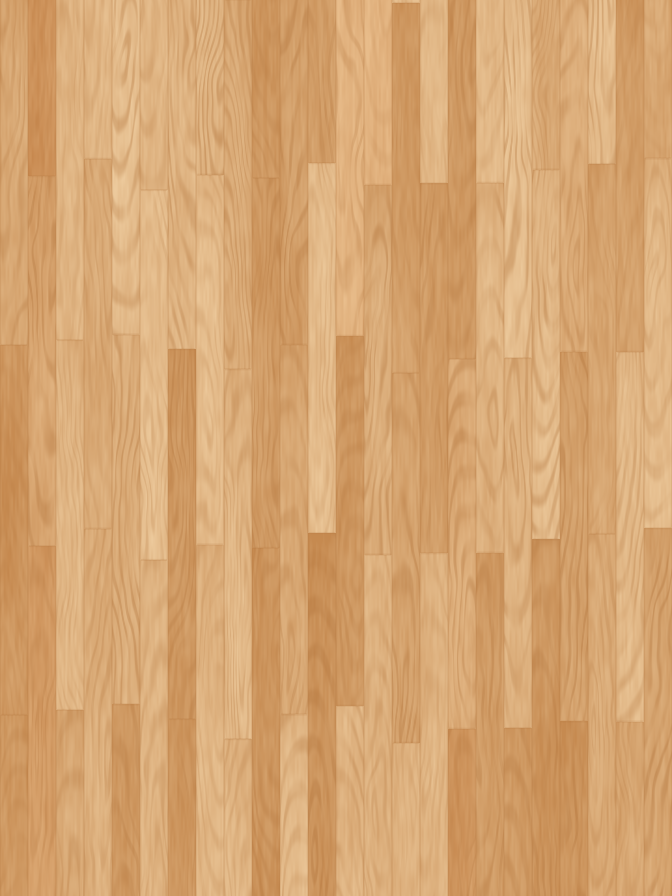
Give the GLSL for this texture, as a Shadertoy shader.

```glsl
// Strip parquet: 24 columns of staggered upright planks with cathedral wood grain.

const float COLUMNS = 24.0;
const float PLANK_LENGTH = 0.4128;   // share of the canvas height
const float PLANK_ASPECT = 13.2;     // length over width
const float JOINT_JITTER = 0.044;
const vec3 DARK_WOOD  = vec3(0.785, 0.555, 0.33);
const vec3 LIGHT_WOOD = vec3(0.925, 0.785, 0.605);
const vec3 GRAIN_TINT = vec3(0.70, 0.46, 0.24);

float hash(vec2 p) {
    vec3 q = fract(vec3(p.xyx) * 0.1031);
    q += dot(q, q.yzx + 33.33);
    return fract((q.x + q.y) * q.z);
}

float noise(vec2 p) {
    vec2 cell = floor(p), f = fract(p);
    f = f * f * (3.0 - 2.0 * f);
    float low  = mix(hash(cell), hash(cell + vec2(1, 0)), f.x);
    float high = mix(hash(cell + vec2(0, 1)), hash(cell + vec2(1, 1)), f.x);
    return mix(low, high, f.y);
}

// Random value of one plank; salt selects an independent property.
float plankRandom(vec2 id, float salt) {
    return hash(id * vec2(3.0, 7.0) + salt * 17.3 + 40.0);
}

// Growth rings cut at a shallow angle: long pointed arches or slanted lines.
float grainLines(vec2 p, vec2 id, float pixel) {
    float center = (plankRandom(id, 1.0) - 0.5) * 1.5;
    float apex = plankRandom(id, 2.0) * PLANK_ASPECT;
    float slope = mix(0.07, 0.16, plankRandom(id, 3.0));
    float lean = (plankRandom(id, 4.0) - 0.5) * 0.08;
    float density = mix(3.5, 6.0, plankRandom(id, 5.0));
    vec2 seed = id * 19.7 + 50.0;

    float bend = (noise(vec2(p.x * 1.2, p.y * 0.35) + seed) - 0.5) * 0.65
               + (noise(vec2(p.x * 3.0, p.y * 1.1) + seed) - 0.5) * 0.12;
    float across = p.x - center + lean * (p.y - apex) + bend;
    float depth = slope * (p.y - apex);
    float ring = length(vec2(across, depth)) * density;

    float lineDist = abs(fract(ring) - 0.5);
    float soft = density * pixel;
    float halfWidth = 0.06 + 0.10 * noise(vec2(p.x * 2.0, p.y * 0.8) + seed);
    float line = 1.0 - smoothstep(halfWidth - soft * 0.5, halfWidth + soft, lineDist);
    float broken = smoothstep(0.15, 0.65, noise(vec2(p.x * 2.5, p.y * 0.6) + seed + 9.0));
    // Soft shading builds up towards one side of each ring.
    return line * mix(0.35, 1.0, broken) + 0.25 * fract(ring + 0.5) * smoothstep(0.0, 0.2, lineDist);
}

// Fine vertical fibres, centred on zero.
float fibres(vec2 p, vec2 id) {
    vec2 seed = id * 31.0 + 80.0;
    float fine = noise(p * vec2(15.0, 1.6) + seed);
    float coarse = noise(p * vec2(6.0, 0.5) + seed + 13.0);
    return (fine - 0.5) * 0.6 + (coarse - 0.5) * 0.4;
}

void mainImage(out vec4 fragColor, in vec2 fragCoord) {
    vec2 uv = fragCoord / iResolution.xy;
    float pixel = COLUMNS / iResolution.x;   // pixel size in plank widths

    // Plank layout: odd columns sit half a plank away, each joint slightly shifted.
    float column = floor(uv.x * COLUMNS);
    float stagger = mix(0.395, 0.197, mod(column, 2.0));
    stagger += (hash(vec2(column, 5.0)) - 0.5) * JOINT_JITTER;
    float along = (1.0 - uv.y - stagger) / PLANK_LENGTH;
    vec2 id = vec2(column, floor(along) + 3.0);
    vec2 p = vec2(fract(uv.x * COLUMNS) - 0.5, fract(along) * PLANK_ASPECT);

    // Base tone with slow drift and a darker upper end on some planks.
    float tone = 0.53 + (plankRandom(id, 6.0) - 0.5) * 0.72;
    tone += (noise(vec2(p.x * 1.5, p.y * 0.25) + id * 11.0) - 0.5) * 0.22;
    tone -= 0.22 * plankRandom(id, 7.0) * exp(-p.y * 0.35);
    tone += fibres(p, id) * 0.36;
    vec3 color = mix(DARK_WOOD, LIGHT_WOOD, clamp(tone, -0.05, 1.1));

    // A few planks lean towards red.
    float redness = smoothstep(0.8, 1.0, plankRandom(id, 8.0));
    color *= mix(vec3(1), vec3(0.99, 0.95, 0.91), redness);

    // Grain, faint on some planks and bold on others.
    float strength = mix(0.12, 0.42, plankRandom(id, 9.0));
    color = mix(color, GRAIN_TINT, grainLines(p, id, pixel) * strength);

    // Hairline seams along the sides and the end joints.
    float edge = min(0.5 - abs(p.x), min(p.y, PLANK_ASPECT - p.y));
    float seam = 1.0 - smoothstep(0.015, 0.025 + pixel, edge);
    color = mix(color, GRAIN_TINT, seam * 0.2);

    fragColor = vec4(color, 1.0);
}
```
